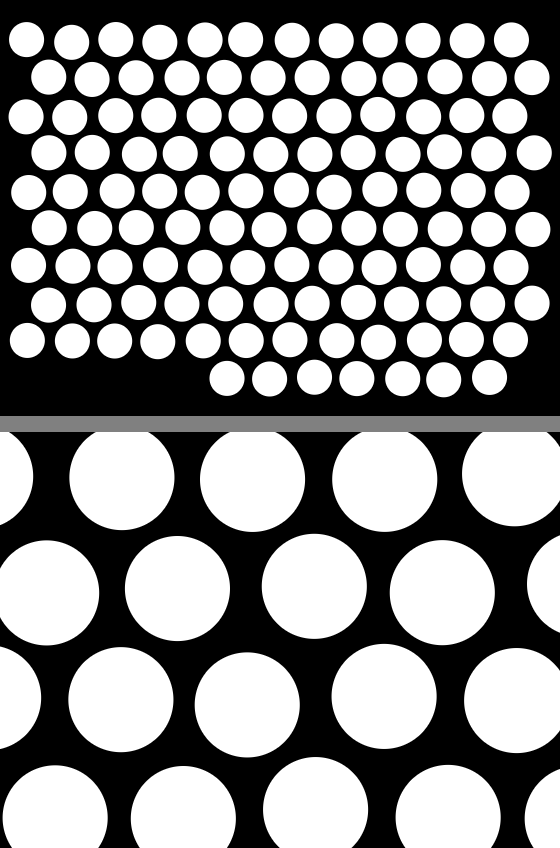
Top, the full canvas; bottom, a detail of the centre.
Reproduce this pattern procedurally as a Shadertoy shader.

```glsl
// Staggered rows of white discs on black, each nudged slightly off its lattice.
// The nearby lattice cells are searched for the closest disc edge; cells outside
// the block, or missing from its partly filled last row, are skipped.

const vec2 GRID_SIZE = vec2(12.0, 10.0);     // columns, rows
const vec2 PITCH = vec2(0.1056, 0.0902);     // spacing, in canvas heights
const vec2 FIRST_CENTER = vec2(0.0664, 0.0982); // from the top left
const float ROW_SHIFT = 0.0536;              // offset of every second row
const float DISC_RADIUS = 0.0421;
const vec2 JITTER = vec2(0.0044, 0.0040);    // largest nudge each way
const vec2 LAST_ROW_SPAN = vec2(4.0, 10.0);  // first and last column filled

const vec3 BACKGROUND = vec3(0.0);
const vec3 DISC_COLOR = vec3(1.0);

vec2 hash22(vec2 p) {
    vec3 q = fract(p.xyx * vec3(0.1031, 0.1030, 0.0973));
    q += dot(q, q.yzx + 33.33);
    return fract((q.xx + q.yz) * q.zy);
}

float rowOffset(float row) {
    return ROW_SHIFT * mod(row, 2.0);
}

bool isFilled(vec2 cell) {
    if (any(lessThan(cell, vec2(0.0))) || any(greaterThanEqual(cell, GRID_SIZE)))
        return false;
    bool lastRow = cell.y > GRID_SIZE.y - 1.5;
    return !lastRow || (cell.x >= LAST_ROW_SPAN.x && cell.x <= LAST_ROW_SPAN.y);
}

vec2 discCenter(vec2 cell) {
    vec2 nudge = (2.0 * hash22(cell + 7.0) - 1.0) * JITTER;
    return FIRST_CENTER + cell * PITCH + vec2(rowOffset(cell.y), 0.0) + nudge;
}

// Signed distance to the closest disc among neighbouring cells
float discField(vec2 p) {
    float nearest = 1.0;
    float nearRow = round((p.y - FIRST_CENTER.y) / PITCH.y);
    for (float dy = -1.0; dy <= 1.0; dy++) {
        float row = nearRow + dy;
        float nearColumn = round((p.x - FIRST_CENTER.x - rowOffset(row)) / PITCH.x);
        for (float dx = -1.0; dx <= 1.0; dx++) {
            vec2 cell = vec2(nearColumn + dx, row);
            if (isFilled(cell))
                nearest = min(nearest, length(p - discCenter(cell)) - DISC_RADIUS);
        }
    }
    return nearest;
}

void mainImage(out vec4 fragColor, in vec2 fragCoord) {
    // Canvas heights, measured down from the top left
    vec2 p = vec2(fragCoord.x, iResolution.y - fragCoord.y) / iResolution.y;
    float pixel = 1.0 / iResolution.y;
    float coverage = clamp(0.5 - discField(p) / pixel, 0.0, 1.0);
    fragColor = vec4(mix(BACKGROUND, DISC_COLOR, coverage), 1.0);
}
```
